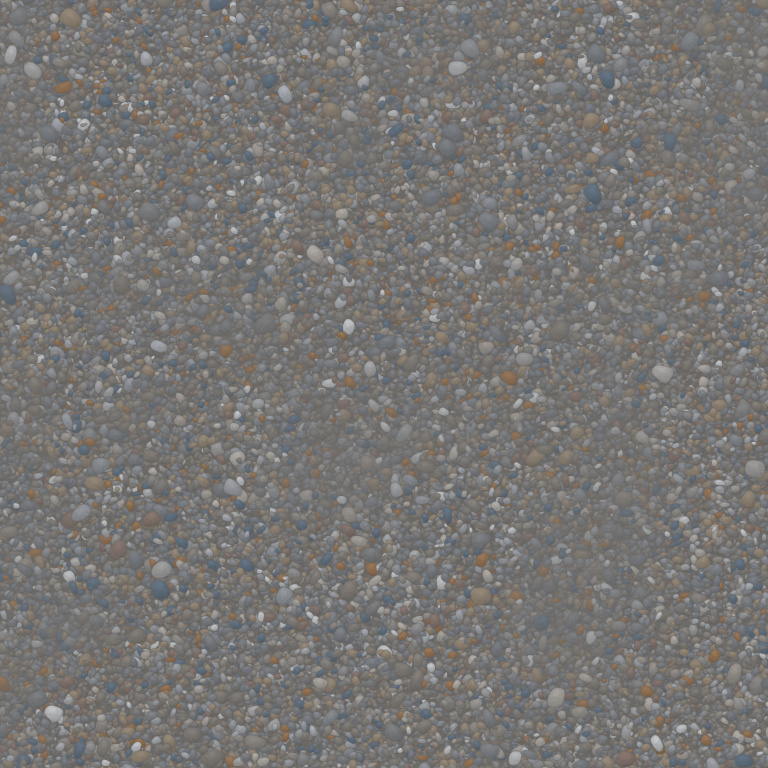
A three.js fragment shader for this texture:

```glsl
// Fine beach gravel: overlapping rounded pebbles in muted greys, tans and blues.
varying vec2 vUv;

vec3 hash3(vec2 p) {
  vec3 q = fract(p.xyx * vec3(0.1031, 0.1030, 0.0973));
  q += dot(q, q.yxz + 33.33);
  return fract((q.xxy + q.yzz) * q.zyx);
}

float noise(vec2 p) {
  vec2 i = floor(p), f = fract(p);
  f = f * f * (3.0 - 2.0 * f);
  return mix(mix(hash3(i).x, hash3(i + vec2(1.0, 0.0)).x, f.x),
             mix(hash3(i + vec2(0.0, 1.0)).x, hash3(i + 1.0).x, f.x), f.y);
}

// Mostly warm or cool grey, with a few pale, tan, slate and rust stones.
vec3 stoneColor(vec3 rnd) {
  vec3 warm = vec3(0.445, 0.428, 0.408);
  vec3 cool = vec3(0.418, 0.432, 0.452);
  vec3 color = mix(warm, cool, smoothstep(0.2, 0.8, rnd.x));
  color += 0.17 * pow(rnd.y, 3.5);
  if (rnd.z < 0.03) color = vec3(0.52, 0.40, 0.29);
  else if (rnd.z < 0.08) color = vec3(0.34, 0.395, 0.45);
  else if (rnd.z < 0.17) color = vec3(0.51, 0.465, 0.41);
  else if (rnd.z < 0.21) color = vec3(0.46, 0.405, 0.38);
  else if (rnd.z > 0.985) color = vec3(0.66, 0.67, 0.68);
  return color;
}

// Paints one layer of stones; lower rows lie on top of upper ones.
void addPebbles(inout vec3 color, vec2 uv, float cells, float share, float seed) {
  vec2 p = uv * cells;
  vec2 cell = floor(p);
  for (int j = 1; j >= -1; j--) {
    for (int i = -1; i <= 1; i++) {
      vec2 id = cell + vec2(float(i), float(j));
      vec2 key = id + seed * vec2(17.0, 43.0) + 7.0;
      vec3 place = hash3(key);
      if (place.z > share) continue;
      vec3 form = hash3(key + 211.0);
      vec3 paint = hash3(key + 389.0);

      // Egg-like rounded outline, turned by a random angle
      vec2 offset = p - id - 0.5 - (place.xy - 0.5) * 0.8;
      float angle = (form.x - 0.5) * 2.8;
      float c = cos(angle), s = sin(angle);
      float longRadius = mix(0.36, 0.70, form.y);
      float shortRadius = longRadius * mix(0.48, 0.86, form.z);
      vec2 q = vec2(c * offset.x + s * offset.y, c * offset.y - s * offset.x);
      q /= vec2(longRadius, shortRadius);
      q.y *= 1.0 + (paint.x - 0.5) * 0.6 * clamp(q.x, -1.0, 1.0);
      q.x += (paint.y - 0.5) * 0.35 * q.y;
      float power = mix(2.0, 2.8, paint.z);
      vec2 a = pow(abs(q) + 0.0001, vec2(power));
      float r = pow(a.x + a.y, 1.0 / power);

      // Soft contact shadow, then the stone itself
      color = mix(color, vec3(0.385, 0.375, 0.365), 0.55 * (1.0 - smoothstep(0.9, 1.35, r)));
      float edge = (r - 1.0) * shortRadius / cells;
      float cover = 1.0 - smoothstep(-0.0009, 0.0009, edge);
      if (cover <= 0.0) continue;

      // Domed light from above, darker rim, faint mineral mottling
      vec3 stone = stoneColor(hash3(key + 577.0));
      float slope = dot(offset, vec2(-0.25, 0.95)) / longRadius;
      float glow = 1.0 - smoothstep(0.0, 0.7, length(q - vec2(s, c) * 0.4));
      float light = 0.01 + 0.06 * slope + 0.035 * glow - 0.04 * pow(min(r, 1.0), 5.0);
      light += 0.035 * (noise(uv * 430.0 + key) - 0.5);
      stone *= 1.0 + 1.9 * light;
      color = mix(color, stone, cover);
    }
  }
}

void main() {
  // Dark grit between the stones
  vec3 color = vec3(0.41, 0.40, 0.388) + 0.05 * (noise(vUv * 300.0) - 0.5);

  // Small stones first, then larger and sparser ones
  addPebbles(color, vUv, 122.0, 0.95, 1.0);
  addPebbles(color, vUv, 91.0, 0.70, 2.0);
  addPebbles(color, vUv, 69.0, 0.42, 3.0);
  addPebbles(color, vUv, 104.0, 0.35, 4.0);
  addPebbles(color, vUv, 50.0, 0.08, 5.0);

  // Broad patches where the gravel looks duller and flatter
  float patches = 0.65 * noise(vUv * vec2(4.0, 5.0) + 3.0) + 0.35 * noise(vUv * 11.0 + 20.0);
  float dull = 0.42 * smoothstep(0.4, 0.75, patches);
  color = mix(color, vec3(0.438, 0.433, 0.428), dull);
  gl_FragColor = vec4(color + 0.012, 1.0);
}
```
